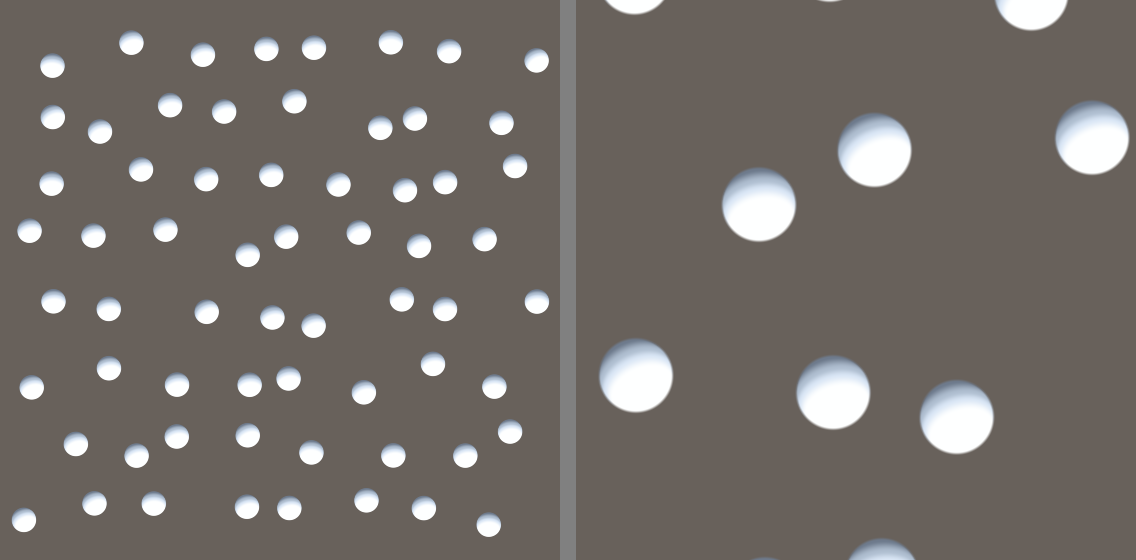
Left: the whole. Right: its middle third, enlarged.
Reproduce this pattern procedurally as a WebGL 2 fragment shader.

```glsl
#version 300 es
precision highp float;

// Small glossy white balls scattered on a flat brown-grey ground.
// A staggered, jittered grid places the balls; each is shaded as a sphere
// lit from below, with a blue-grey crescent of shadow along its top.

uniform vec2 u_resolution;
out vec4 fragColor;

const vec3 GROUND = vec3(0.408, 0.380, 0.357);
const vec3 SHADOW = vec3(0.43, 0.48, 0.55);
const vec3 MIDTONE = vec3(0.69, 0.75, 0.82);
const vec3 PALE = vec3(0.85, 0.90, 0.96);
const vec3 WHITE = vec3(0.995, 1.0, 1.0);

const float GRID = 8.0;          // balls per row and column
const float MARGIN = 0.03;       // empty border of the canvas
const float RADIUS = 0.0219;     // ball radius
const float EDGE = 0.0011;       // half width of the soft rim
const float STAGGER = 0.18;      // sideways row shift, in cells
const float JITTER = 0.29;       // random shift, in cells
const float LIGHT_SWING = 0.5;   // range of the light angle, in radians
const vec3 LIGHT = vec3(0.16, -0.75, 0.62);
const float TAU = 6.2831853;

vec3 hash3(vec2 p) {
    vec3 q = fract(p.xyx * vec3(0.1031, 0.1030, 0.0973));
    q += dot(q, q.yxz + 33.33);
    return fract((q.xxy + q.yzz) * q.zyx);
}

vec2 rotate(vec2 v, float angle) {
    float c = cos(angle), s = sin(angle);
    return vec2(c * v.x - s * v.y, s * v.x + c * v.y);
}

// Ball centre in canvas units, kept inside a disc around its cell centre
vec2 ballCentre(vec2 cell, vec3 rnd) {
    float angle = TAU * rnd.x;
    vec2 shift = JITTER * sqrt(rnd.y) * vec2(cos(angle), sin(angle));
    shift.x += STAGGER * (mod(cell.y, 2.0) < 0.5 ? -1.0 : 1.0);
    return MARGIN + (cell + 0.5 + shift) * (1.0 - 2.0 * MARGIN) / GRID;
}

// Colour of a sphere at p, where the rim has length 1
vec3 ballColour(vec2 p, float lightTurn) {
    p /= max(1.0, length(p));
    vec3 normal = vec3(p, sqrt(max(0.0, 1.0 - dot(p, p))));
    vec3 light = vec3(rotate(LIGHT.xy, lightTurn), LIGHT.z);
    float lit = dot(normal, light);
    vec3 colour = mix(SHADOW, MIDTONE, smoothstep(-0.50, 0.02, lit));
    colour = mix(colour, PALE, smoothstep(-0.02, 0.26, lit));
    return mix(colour, WHITE, smoothstep(0.20, 0.52, lit));
}

void main() {
    vec2 uv = gl_FragCoord.xy / u_resolution;
    vec2 home = floor((uv - MARGIN) / (1.0 - 2.0 * MARGIN) * GRID);
    float soft = max(EDGE, 0.6 / u_resolution.y);
    vec3 colour = GROUND;

    // Balls of the nearby cells
    for (int j = -1; j <= 1; j++) {
        for (int i = -1; i <= 1; i++) {
            vec2 cell = home + vec2(i, j);
            if (any(lessThan(cell, vec2(0.0))) || any(greaterThanEqual(cell, vec2(GRID)))) continue;
            vec3 rnd = hash3(cell + 17.0);
            vec2 offset = uv - ballCentre(cell, rnd);
            float cover = 1.0 - smoothstep(-soft, soft, length(offset) - RADIUS);
            float lightTurn = (rnd.z - 0.5) * LIGHT_SWING;
            colour = mix(colour, ballColour(offset / RADIUS, lightTurn), cover);
        }
    }

    fragColor = vec4(colour, 1.0);
}
```
